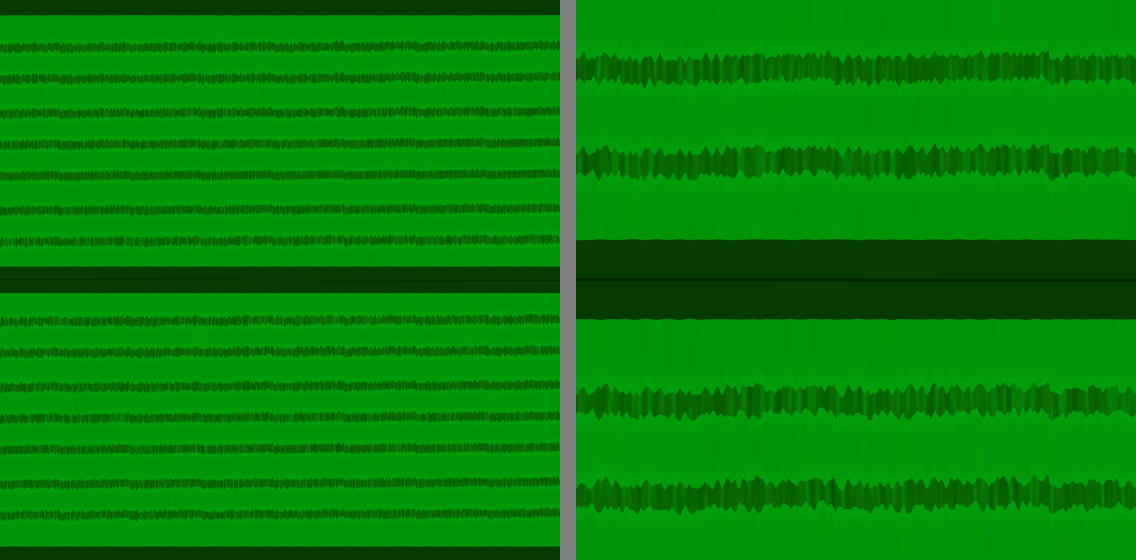
Left, the full canvas; right, a detail of the centre.
Give the GLSL for this pattern, as a Shadertoy shader.

```glsl
// Two green woven panels with seven ragged dark stripes each, between dark bands.
#define FIELD vec3(0.00, 0.58, 0.03)
#define GLOW vec3(0.00, 0.615, 0.04)
#define STRIPE vec3(0.03, 0.41, 0.00)
#define THREAD vec3(0.02, 0.49, 0.02)
#define BAND vec3(0.02, 0.23, 0.00)
#define SEAM vec3(0.01, 0.14, 0.00)
#define STRIPES 7.0
#define SPACING 0.0577
#define HALF_HEIGHT 0.0073
#define RAGGED 0.0065
#define STROKES 330.0
#define TILES 7.84

const float TAU = 6.2831853;

vec2 gradient(vec2 cell) {
    float h = fract(sin(dot(cell, vec2(127.1, 311.7))) * 43758.55);
    return vec2(cos(TAU * h), sin(TAU * h));
}

float gradientNoise(vec2 p) {
    vec2 i = floor(p), f = fract(p);
    vec2 u = f * f * f * (f * (f * 6.0 - 15.0) + 10.0);
    vec2 e = vec2(1.0, 0.0);
    float low = mix(dot(gradient(i), f), dot(gradient(i + e.xy), f - e.xy), u.x);
    float high = mix(dot(gradient(i + e.yx), f - e.yx), dot(gradient(i + e.xx), f - e.xx), u.x);
    return mix(low, high, u.y);
}

// Signed distance to the nearest stripe, with separate frayed edges
float stripeDistance(float x, float v, float panel) {
    float drift = 0.004 * (0.5 - x) + 0.0026 * (0.5 - fract(x * TILES - 0.82));
    float first = 0.0838 - 0.0113 * panel + drift;
    float k = clamp(round((v - first) / SPACING), 0.0, STRIPES - 1.0);
    float centre = first + k * SPACING - 0.0023 * sin(TAU * k / 3.0);
    float fromCentre = v - centre;
    float seed = 0.15 * k + panel;
    float above = RAGGED * gradientNoise(vec2(x * STROKES, seed + 3.4));
    float below = RAGGED * gradientNoise(vec2(x * STROKES, seed + 17.4));
    return max(-fromCentre + above, fromCentre + below) - HALF_HEIGHT;
}

void mainImage(out vec4 fragColor, in vec2 fragCoord) {
    vec2 uv = fragCoord / iResolution.xy;
    float x = uv.x, y = 1.0 - uv.y;
    float aa = 0.75 / iResolution.y;

    // Panel index and height inside its half of the canvas
    float panel = floor(y * 2.0);
    float v = y - 0.5 * panel;

    // Fine vertical threads and slower tonal drift
    float thread = gradientNoise(vec2(x * STROKES, y * 22.0));
    float streak = gradientNoise(vec2(x * 150.0 + 9.3, y * 7.0 + 0.4));
    float tone = gradientNoise(vec2(x * 16.0, y * 5.0 + 40.5));

    // Field, brightening softly around each stripe
    float d = stripeDistance(x, v, panel);
    float glow = 1.0 - smoothstep(0.001, 0.013, d + 0.008 * streak);
    vec3 color = mix(FIELD, GLOW, glow);
    color *= 1.0 + 0.035 * streak + 0.025 * thread + 0.015 * tone;

    // Stripe built from dark and light threads
    vec3 weave = mix(STRIPE, THREAD, smoothstep(0.08, 0.4, thread));
    weave *= 1.0 + 0.3 * min(thread, 0.0) + 0.08 * streak;
    color = mix(color, weave, 1.0 - smoothstep(-aa, aa, d));

    // Plain bands and the thin seam between the panels
    float top = 0.0273 - 0.0039 * panel;
    float edge = max(top - v, v - 0.4760) + 0.0008 * streak;
    color = mix(color, BAND, smoothstep(-aa, aa, edge));
    float seam = abs(y - 0.5 - 0.0012 * (x - 0.5)) - 0.0007;
    color = mix(color, SEAM, 1.0 - smoothstep(-aa, aa, seam));

    fragColor = vec4(color, 1.0);
}
```
